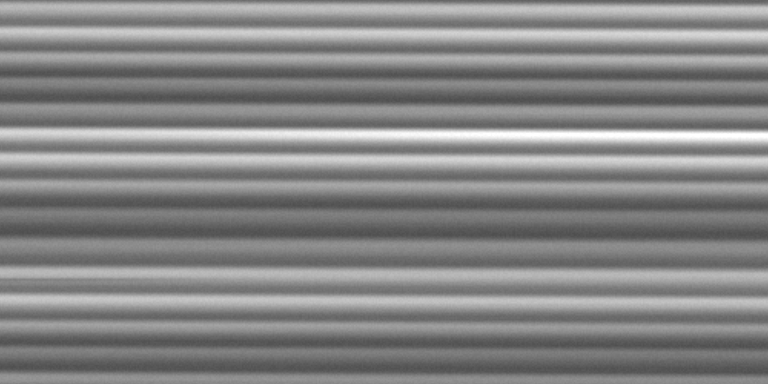
Reproduce this texture procedurally as a Shadertoy shader.

```glsl
// Brushed grey metal with about 14.5 horizontal rounded ridges.
// A warped vertical phase numbers the ridges; a slow wave along that phase
// varies their brightness, and fine streaks and grain roughen the surface.

const float TAU = 6.2831853;

float hash(vec2 p) {
    vec3 q = fract(vec3(p.xyx) * 0.1031);
    q += dot(q, q.yzx + 33.33);
    return fract((q.x + q.y) * q.z);
}

float valueNoise(vec2 p) {
    vec2 cell = floor(p), f = fract(p);
    f = f * f * (3.0 - 2.0 * f);
    float low = mix(hash(cell), hash(cell + vec2(1, 0)), f.x);
    float high = mix(hash(cell + vec2(0, 1)), hash(cell + vec2(1, 1)), f.x);
    return mix(low, high, f.y);
}

// Ridge number at a depth below the top edge; whole numbers are crests.
float ridgePhase(float depth) {
    float offset = (depth - 0.47) / 0.195;
    float warp = 0.25 * exp(-offset * offset) + 0.09 * sin(TAU * depth);
    return (depth - 0.021) * 14.53 + warp;
}

// Steep upper flank, long soft lower flank: 1 at the crest, 0 in the groove.
float ridgeProfile(float phase) {
    float f = fract(phase + 0.33) - 0.33;
    float upper = smoothstep(-0.33, -0.02, f);
    float lower = 1.0 - smoothstep(-0.02, 0.64, f);
    return upper * lower;
}

void mainImage(out vec4 fragColor, in vec2 fragCoord) {
    vec2 uv = fragCoord / iResolution.xy;
    float depth = 1.0 - uv.y;

    // Ridges sink slightly toward the right
    float phase = ridgePhase(depth - 0.009 * (uv.x - 0.5));
    float wave = cos(TAU * (phase - 0.8) / 4.95);

    // Groove and crest tones follow the slow wave
    float groove = 0.385 + 0.065 * wave;
    float crest = 0.67 + 0.14 * wave - 0.04 * smoothstep(6.0, 8.0, phase);

    // One strong highlight, brightest toward the right
    float glint = exp(-pow(phase - 5.0, 2.0) / 0.3);
    crest += glint * mix(0.09, 0.25, smoothstep(0.0, 0.75, uv.x));

    // Upper ridges brighten to the right, lower ones dim
    crest += 0.07 * (uv.x - 0.45) * (1.0 - 1.6 * depth);
    float shade = mix(groove, crest, ridgeProfile(phase));

    // Faint scratch that fades out from the left edge
    float scratch = exp(-pow((depth - 0.728) / 0.005, 2.0));
    shade -= 0.1 * scratch * (1.0 - smoothstep(0.05, 0.4, uv.x));

    // Long brushed streaks and fine grain
    shade += 0.016 * (valueNoise(uv * vec2(4, 170)) - 0.5);
    shade += 0.035 * (valueNoise(uv * vec2(500, 250)) - 0.5);

    fragColor = vec4(vec3(clamp(shade, 0.0, 1.0)), 1.0);
}
```
